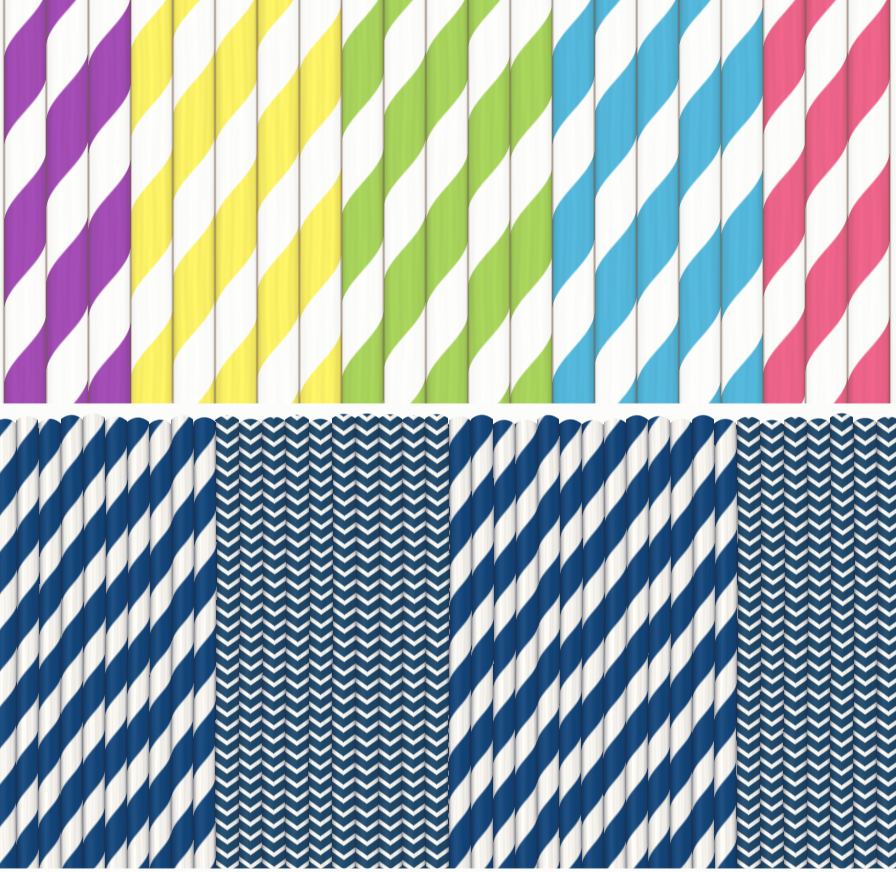
Reproduce this pattern procedurally as a WebGL 2 fragment shader.

```glsl
#version 300 es
precision highp float;
// Paper straws side by side: a bright striped row above a navy row that
// alternates striped and chevron bundles. Each straw is a shaded cylinder;
// stripes are projected helices, chevrons are repeated zigzag lines.

uniform vec2 u_resolution;
out vec4 outColor;

// Lengths are fractions of the canvas width.
const float HEIGHT = 0.974;
const float SOFTNESS = 0.0024;      // least width of an edge
const float TOP_EDGE = 0.5234;      // lower end of the bright row
const float NAVY_TOP = 0.5085;      // upper end of the navy row
const float NAVY_BASE = 0.004;
const float BRIGHT_LEFT = 0.0046;
const float BRIGHT_PITCH = 0.04707;
const float BRIGHT_PERIOD = 0.182;
const float BRIGHT_RISE = 0.086;
const float BRIGHT_STEP = 0.086;    // stripe shift from straw to straw
const float BRIGHT_START = 0.905;   // stripe centre on a group's first straw
const float NAVY_PITCH = 0.0247;
const float NAVY_PERIOD = 0.0872;
const float NAVY_RISE = 0.047;
const float NAVY_STEP = 0.0262;
const float CHEVRON_PITCH = 0.026;
const float CHEVRON_PERIOD = 0.0158;
const float CHEVRON_DEPTH = 0.0092;
const float CHEVRON_WIDTH = 0.0053;
const float STRIPE_DUTY = 0.54;     // coloured share of each period

const vec3 PAPER = vec3(0.99, 0.99, 0.985);
const vec3 CREAM = vec3(0.94, 0.93, 0.91);
const vec3 PURPLE = vec3(0.64, 0.30, 0.71);
const vec3 YELLOW = vec3(0.99, 0.95, 0.40);
const vec3 GREEN = vec3(0.66, 0.83, 0.36);
const vec3 BLUE = vec3(0.33, 0.72, 0.86);
const vec3 PINK = vec3(0.93, 0.39, 0.54);
const vec3 NAVY = vec3(0.07, 0.26, 0.46);
const vec3 SLATE = vec3(0.11, 0.27, 0.40);
const vec3 SEAM = vec3(0.60, 0.52, 0.46);
const vec3 SHADOW = vec3(0.11, 0.13, 0.21);

float hash(float n) { return fract(sin(n * 12.9898) * 43758.5453); }

// Coverage of a shape with signed distance d, smoothed over one edge width.
float cover(float d, float edge) { return smoothstep(0.5, -0.5, d / edge); }

// Helical stripe on a cylinder; u runs from -1 to 1 across the straw.
float helixStripe(float u, float y, float period, float rise, float pitch, float edge) {
  float t = (y - rise * asin(0.98 * u) / 3.14159) / period;
  float d = (abs(fract(t + 0.5) - 0.5) - 0.5 * STRIPE_DUTY) * period;
  return cover(d / length(vec2(1.0, rise / pitch)), edge);
}

// Fine lengthwise paper fibres from layered sines.
float fibre(float u, float y, float seed) {
  return sin(u * 9.0 + seed * 5.0 + sin(y * 23.0 + seed)) * 0.6
       + sin(u * 21.0 + seed * 3.0 + sin(y * 41.0)) * 0.4;
}

vec3 brightRow(vec2 p, float edge) {
  float s = (p.x - BRIGHT_LEFT) / BRIGHT_PITCH;
  float id = floor(s);
  float u = 2.0 * fract(s) - 1.0;
  // Three purple, then five each of yellow, green and blue, then pink.
  float group = floor((id + 2.0) / 5.0);
  float place = group < 0.5 ? id : mod(id + 2.0, 5.0);
  vec3 ink = group < 0.5 ? PURPLE : group < 1.5 ? YELLOW
           : group < 2.5 ? GREEN : group < 3.5 ? BLUE : PINK;
  // Neighbours alternate between a longer and a shorter shift.
  float y = p.y - BRIGHT_START - BRIGHT_STEP * place - 0.024 * mod(place, 2.0);
  y -= 0.012 * (hash(id) - 0.5);
  float stripe = helixStripe(u, y, BRIGHT_PERIOD, BRIGHT_RISE, BRIGHT_PITCH, edge);
  if (id < 0.0 || id > 20.5) stripe = 0.0;
  vec3 col = mix(PAPER, ink, stripe);
  float shade = 0.16 * pow(abs(u), 5.0) - 0.022 * fibre(u, p.y, id);
  col *= 1.0 - shade * mix(0.35, 1.0, stripe);
  float seam = (1.0 - abs(u)) * 0.5 * BRIGHT_PITCH - 0.0011;
  return mix(col, SEAM * mix(vec3(1.0), ink, 0.5 * stripe), 0.75 * cover(seam, edge));
}

vec3 navyRow(vec2 p, float edge) {
  p.x += 0.0007 * sin(p.y * 14.0);
  // Bundles: striped, chevron, striped, chevron.
  bool second = p.x > 0.5013;
  float chevronLeft = second ? 0.823 : 0.241;
  bool chevron = p.x > chevronLeft;
  float left = chevron ? chevronLeft : (second ? 0.5013 : -0.006);
  float pitch = chevron ? CHEVRON_PITCH : NAVY_PITCH;
  float s = (p.x - left) / pitch;
  float u = 2.0 * fract(s) - 1.0;
  float id = floor(s);
  float seed = id + left * 97.0;
  float jitter = hash(seed) - 0.5;
  vec3 col;
  if (chevron) {
    // One zigzag wave per straw, stacked down its length.
    float y = p.y + CHEVRON_DEPTH * (0.5 - abs(u)) + 0.008 * jitter;
    float d = abs(fract(y / CHEVRON_PERIOD) - 0.5) * CHEVRON_PERIOD;
    float slope = 2.0 * CHEVRON_DEPTH / pitch;
    col = mix(SLATE, CREAM, cover((d - 0.5 * CHEVRON_WIDTH) / length(vec2(1.0, slope)), edge));
  } else {
    float y = p.y - NAVY_STEP * id - 0.02 * jitter - (second ? 0.033 : 0.0);
    col = mix(CREAM, NAVY, helixStripe(u, y, NAVY_PERIOD, NAVY_RISE, pitch, edge));
  }
  // Cylinder shading, a soft highlight left of centre, and a dark seam.
  col *= 1.0 - 0.03 * fibre(u, p.y, seed);
  col += 0.05 * exp(-8.0 * (u + 0.3) * (u + 0.3));
  col = mix(col, SHADOW, 0.5 * pow(abs(u), 6.0));
  // Uneven rounded ends on a white ground.
  float end = NAVY_TOP + 0.008 * jitter - 0.005 * u * u;
  return mix(PAPER, col, cover(p.y - end, edge) * cover(NAVY_BASE - p.y, edge));
}

void main() {
  vec2 p = gl_FragCoord.xy / u_resolution * vec2(1.0, HEIGHT);
  float edge = max(SOFTNESS, 1.2 / min(u_resolution.x, u_resolution.y / HEIGHT));
  vec3 bright = mix(PAPER, brightRow(p, edge), cover(TOP_EDGE - p.y, edge));
  vec3 col = p.y > 0.5 * (TOP_EDGE + NAVY_TOP) ? bright : navyRow(p, edge);
  outColor = vec4(clamp(col, 0.0, 1.0), 1.0);
}
```
